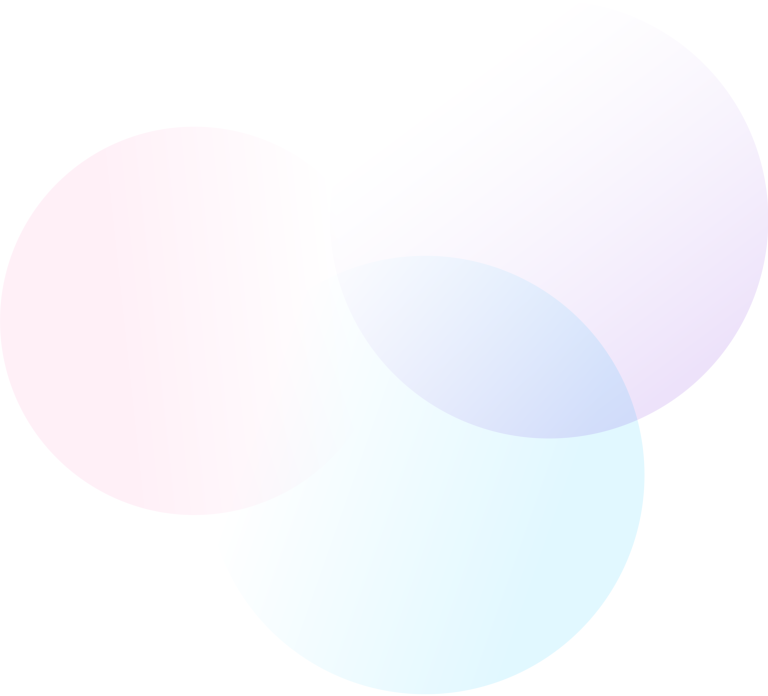
A WebGL 1 fragment shader for this background:

```glsl
precision highp float;

uniform vec2 u_resolution;

// Position along the line from a to b, 0 at a and 1 at b
float ramp(vec2 p, vec2 a, vec2 b) {
  vec2 axis = b - a;
  return clamp(dot(p - a, axis) / dot(axis, axis), 0.0, 1.0);
}

// Antialiased disc coverage
float disc(vec2 p, vec2 center, float radius) {
  float pixel = 1.0 / u_resolution.y;
  return 1.0 - smoothstep(-0.75 * pixel, 0.75 * pixel, length(p - center) - radius);
}

// Multiplies a translucent tint over the backdrop
vec3 stain(vec3 backdrop, vec3 tint, float amount) {
  return backdrop * mix(vec3(1.0), tint, amount);
}

void main() {
  vec2 p = gl_FragCoord.xy / u_resolution.y;
  vec3 color = vec3(1.0);

  // Pink disc, fading to the right
  float pinkFade = 1.0 - ramp(p, vec2(0.172, 0.540), vec2(0.496, 0.575));
  color = stain(color, vec3(1.0, 0.942, 0.970),
                pinkFade * disc(p, vec2(0.279, 0.539), 0.279));

  // Lilac disc, deepening toward the lower right
  float lilacFade = pow(ramp(p, vec2(0.575, 0.842), vec2(0.904, 0.402)), 1.4);
  color = stain(color, vec3(0.930, 0.888, 0.980),
                lilacFade * disc(p, vec2(0.789, 0.685), 0.315));

  // Cyan disc, deepening to the right
  float cyanFade = ramp(p, vec2(0.338, 0.310), vec2(0.770, 0.158));
  color = stain(color, vec3(0.882, 0.972, 1.0),
                cyanFade * disc(p, vec2(0.611, 0.3175), 0.315));

  gl_FragColor = vec4(color, 1.0);
}
```
